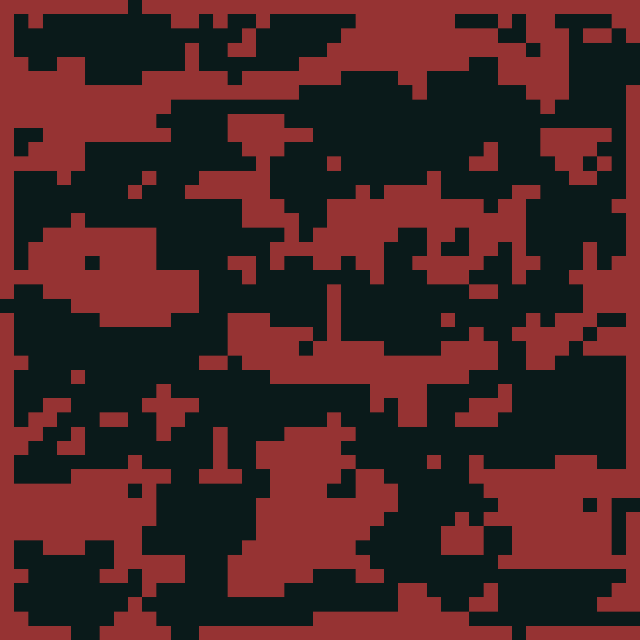
Write a Shadertoy shader that draws this pattern.

```glsl
// Two-colour blocky camouflage: a square grid whose cells are dark or red.
// Each cell thresholds two layers of cellular bump noise, sheared a little
// to the upper right; the outer ring of cells leans towards red.

const vec3  DARK        = vec3(0.04, 0.10, 0.10);
const vec3  RED         = vec3(0.59, 0.20, 0.20);
const float CELLS       = 45.0;  // grid cells per side
const float BLOB_SIZE   = 4.4;   // spacing of the large bumps, in cells
const float DETAIL_SIZE = 1.7;   // spacing of the small bumps, in cells
const float DETAIL_GAIN = 0.85;  // strength of the small bumps
const float SHEAR       = 0.3;   // slant of the blobs
const float THRESHOLD   = 0.12;  // higher gives less red
const float RIM_BIAS    = 0.75;  // extra red in the outer ring
const float EDGE_WIDTH  = 0.35;  // softness of cell edges, in pixel widths

// Three random values in 0..1 from a lattice position and a seed
vec3 hash3(vec2 id, float seed) {
    vec3 p = fract(vec3(id, seed + id.x) * vec3(0.1031, 0.1030, 0.0973));
    p += dot(p, p.yxz + 33.33);
    return fract((p.xxy + p.yxx) * p.zyx);
}

// Sum of round bumps, one jittered point per lattice square.
// Vertical pairs share a weight of opposite sign, so the mean stays zero.
float bumpNoise(vec2 p, float seed) {
    vec2 home = floor(p);
    float sum = 0.0;
    for (int y = -1; y <= 1; y++)
    for (int x = -1; x <= 1; x++) {
        vec2 id = home + vec2(x, y);
        vec2 offset = p - id - hash3(id, seed).xy;
        float bump = max(1.0 - dot(offset, offset), 0.0);
        vec2 pair = vec2(id.x, floor(id.y * 0.5));
        float side = 1.0 - 2.0 * mod(id.y, 2.0);
        float weight = side * (2.0 * hash3(pair, seed + 17.0).z - 1.0);
        sum += weight * bump * bump;
    }
    return sum;
}

// 1 for a red cell, 0 for a dark one
float cellIsRed(vec2 cell) {
    cell = clamp(cell, 0.0, CELLS - 1.0);
    vec2 p = cell + 0.5;
    p.x += SHEAR * (CELLS - p.y);
    float field = bumpNoise(p / BLOB_SIZE + 40.0, 3.0)
                + DETAIL_GAIN * bumpNoise(p / DETAIL_SIZE + 90.0, 11.0);
    vec2 edge = min(cell, CELLS - 1.0 - cell);
    if (min(edge.x, edge.y) < 0.5) field += RIM_BIAS;
    return step(THRESHOLD, field);
}

void mainImage(out vec4 fragColor, in vec2 fragCoord) {
    vec2 grid = fragCoord / iResolution.xy * CELLS;
    vec2 softness = EDGE_WIDTH * CELLS / iResolution.xy;

    // Blend the four cells round the nearest corner across a narrow edge
    vec2 corner = floor(grid + 0.5);
    vec2 cover = clamp((grid - corner) / softness + 0.5, 0.0, 1.0);
    float lower = mix(cellIsRed(corner - 1.0),
                      cellIsRed(corner + vec2(0.0, -1.0)), cover.x);
    float upper = mix(cellIsRed(corner + vec2(-1.0, 0.0)),
                      cellIsRed(corner), cover.x);

    fragColor = vec4(mix(DARK, RED, mix(lower, upper, cover.y)), 1.0);
}
```
